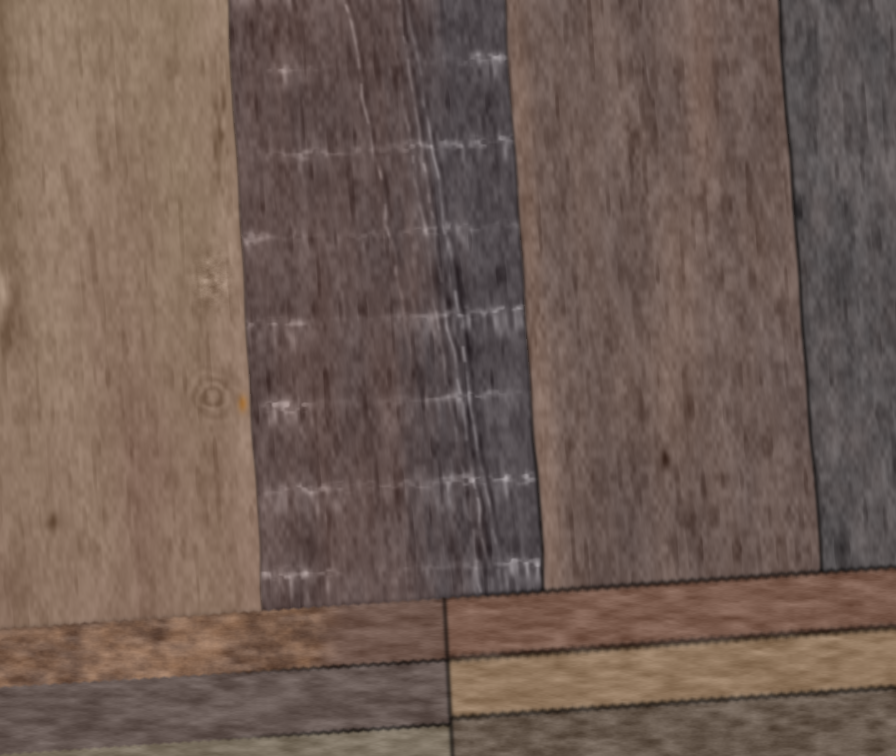
Reproduce this texture procedurally as a WebGL 2 fragment shader.

```glsl
#version 300 es
precision highp float;
// Weathered wooden planks above a border of thin slats.
// Slanted seams split the canvas; stretched noise gives each plank its grain,
// and dusty saw marks, scratches, a knot and soft joints are laid on top.

#define SOFT 0.0025
#define GRAIN 0.23
#define SAW_STEP 0.1115
#define SAW_TILT 0.065
#define SAW_LIGHT 0.17
#define SCRATCH_LIGHT 0.16
#define JOINT_DARK 0.5

uniform vec2 u_resolution;
out vec4 outColor;

float hash(vec2 p) {
  return fract(sin(dot(p, vec2(127.1, 311.7))) * 43758.5453);
}

float noise(vec2 p) {
  vec2 i = floor(p), f = fract(p);
  f = f * f * (3.0 - 2.0 * f);
  return mix(mix(hash(i), hash(i + vec2(1, 0)), f.x),
             mix(hash(i + vec2(0, 1)), hash(i + vec2(1, 1)), f.x), f.y);
}

float fbm(vec2 p) {
  float sum = 0.0, amp = 0.53;
  for (int i = 0; i < 4; i++) {
    sum += amp * noise(p);
    p = p * 2.03 + 17.3;
    amp *= 0.5;
  }
  return sum;
}

float above(float d) { return smoothstep(-SOFT, SOFT, d); }
float line(float d, float w) { return exp(-d * d / (w * w)); }
float blob(vec2 p, vec2 c, vec2 r) { vec2 q = (p - c) / r; return exp(-dot(q, q)); }

// Grain follows the seams: s is across, t is down; pores are dark and sparse.
float grain(float s, float t, float seed) {
  float pores = smoothstep(0.65, 0.95, noise(vec2(s * 140.0, t * 22.0) + seed));
  return 0.4 * fbm(vec2(s * 50.0, t * 7.0) + seed) + 0.45 * fbm(vec2(s * 120.0, t * 32.0) + seed)
       + 0.35 * noise(vec2(s * 230.0, t * 95.0)) - 0.3 * pores - 0.57;
}

vec3 paleWood(vec2 p, float s, float t) {
  float red = fbm(vec2(s * 16.0, t * 3.0)) + 0.6 * t - 0.3;
  vec3 c = mix(vec3(0.565, 0.48, 0.40), vec3(0.51, 0.405, 0.35), clamp(red, 0.0, 1.0));
  c += 0.05 * line(s - 0.24, 0.015) + 0.03 * line(s - 0.06, 0.03);
  c -= 0.09 * blob(p, vec2(0.0, 0.86), vec2(0.015, 0.2));
  c -= 0.25 * blob(p, vec2(0.245, 0.83), vec2(0.009, 0.09)) * noise(p * vec2(200.0, 50.0));
  // knot, flaws and a drop of resin
  vec2 k = p - vec2(0.238, 0.475);
  float rings = sin(length(k) * 400.0 + 9.0 * fbm(p * 30.0));
  c -= (0.03 + 0.05 * rings) * blob(k, vec2(0.0), vec2(0.025, 0.03));
  c += 0.5 * blob(p, vec2(0.237, 0.63), vec2(0.02, 0.035)) * (fbm(p * 75.0) - 0.5);
  c -= 0.18 * blob(p, vec2(0.008, 0.605), vec2(0.013, 0.06));
  c += 0.27 * blob(p, vec2(0.004, 0.615), vec2(0.01, 0.035));
  c -= 0.15 * blob(p, vec2(0.06, 0.31), vec2(0.006, 0.012));
  return mix(c, vec3(0.65, 0.42, 0.16), 0.7 * blob(p, vec2(0.271, 0.466), vec2(0.005, 0.011)));
}

vec3 sawnWood(vec2 p, float s, float t) {
  vec3 c = mix(vec3(0.395, 0.315, 0.295), vec3(0.32, 0.265, 0.26), fbm(vec2(s * 30.0, t * 6.0)));
  float shade = smoothstep(0.41, 0.52, s + 0.08 * (fbm(vec2(s * 40.0, t * 6.0)) - 0.5) + 0.02 * t);
  c = mix(c, vec3(0.295, 0.275, 0.29), 0.85 * shade);
  // saw marks: dusty broken bands, faint in the middle, trailing hairs
  float row = (p.y - SAW_TILT * (p.x - 0.267) - 0.905) / SAW_STEP + 0.09 * (noise(p * 75.0) - 0.5);
  float id = floor(row + 0.5), d = (row - id) * SAW_STEP;
  float worn = smoothstep(0.25, 0.7, noise(vec2(p.x * 22.0, id * 7.3)));
  worn *= 0.35 + 0.65 * smoothstep(0.03, 0.09, abs(s - 0.4));
  float hairs = noise(vec2(s * 170.0, t * 40.0));
  float crumbs = smoothstep(0.2, 0.8, noise(p * vec2(150.0, 170.0)));
  c += SAW_LIGHT * line(d, 0.006) * (0.13 + worn * crumbs);
  c += 0.2 * (worn + 0.4 * t) * hairs * hairs * line(d + 0.012, 0.022);
  // long scratches, steeper than the grain
  for (int i = 0; i < 4; i++) {
    float k = float(i);
    float x = i < 3 ? 0.431 + 0.012 * k + 0.135 * t : 0.385 + 0.16 * t;
    float e = p.x - x + 0.006 * (noise(vec2(t * 30.0, k * 9.0)) - 0.5);
    float broken = 0.2 + 0.8 * smoothstep(0.2, 0.8, noise(vec2(t * 95.0, k * 5.0)));
    float fade = i < 3 ? 0.2 + 0.9 * noise(vec2(t * 9.0, k)) : 0.8 - 0.8 * smoothstep(0.2, 0.6, t);
    c += fade * (SCRATCH_LIGHT * broken * line(e, 0.0023) - 0.07 * line(e - 0.005, 0.003));
  }
  return c;
}

vec3 brownWood(vec2 p, float s, float t) {
  vec3 c = mix(vec3(0.365, 0.305, 0.29), vec3(0.46, 0.38, 0.345), fbm(vec2(s * 30.0, t * 6.0)));
  c += vec3(0.08, 0.06, 0.045) * blob(p, vec2(0.785, 0.88), vec2(0.02, 0.2));
  c += vec3(0.06, 0.045, 0.03) * blob(p, vec2(0.755, 0.52), vec2(0.025, 0.2));
  c += vec3(0.06, 0.045, 0.03) * line(s - 0.575, 0.013);
  return c - 0.22 * blob(p, vec2(0.743, 0.392), vec2(0.005, 0.012));
}

vec3 slats(vec2 p, float jag) {
  float g = fbm(p * vec2(40.0, 110.0)) - 0.5, lumps = fbm(p * 50.0), x = p.x;
  vec3 rough = mix(vec3(0.31, 0.23, 0.195), vec3(0.67, 0.525, 0.42), lumps);
  rough = mix(rough, vec3(0.42, 0.325, 0.285), smoothstep(0.34, 0.39, x));
  float l1 = p.y - 0.092 - 0.072 * x + jag, l2 = p.y - 0.003 - 0.08 * x + jag;
  vec3 left = mix(vec3(0.48, 0.435, 0.375), vec3(0.39, 0.335, 0.315), above(l2));
  left = mix(left, rough, above(l1));
  left *= 1.0 - JOINT_DARK * (line(l1, 0.003) + line(l2, 0.003)) * smoothstep(0.2, 0.4, x);
  float r1 = p.y - 0.086 - 0.086 * x + jag, r2 = p.y - 0.01 - 0.082 * x + jag;
  vec3 right = mix(vec3(0.4, 0.345, 0.3) + 0.2 * (lumps - 0.5), vec3(0.56, 0.46, 0.365), above(r2));
  right = mix(right, vec3(0.475, 0.355, 0.3), above(r1));
  right *= 1.0 - JOINT_DARK * (line(r1, 0.005) + line(r2, 0.004));
  float joint = x - 0.505 + 0.043 * p.y;
  return (mix(left, right, above(joint)) + GRAIN * g) * (1.0 - JOINT_DARK * line(joint, 0.003));
}

void main() {
  vec2 p = gl_FragCoord.xy / u_resolution;
  float t = 1.0 - p.y, s = p.x - 0.055 * t;
  float x = p.x + 0.003 * (noise(vec2(t * 14.0, 3.0)) - 0.5);
  float a = x - 0.254 - 0.049 * t, b = x - 0.5625 - 0.057 * t, c = x - 0.8685 - 0.064 * t;
  vec3 slate = mix(vec3(0.27, 0.26, 0.265), vec3(0.41, 0.375, 0.37), fbm(vec2(s * 40.0, t * 14.0)));
  vec3 col = mix(paleWood(p, s, t), sawnWood(p, s, t), above(a));
  col = mix(mix(col, brownWood(p, s, t), above(b)), slate, above(c));
  col += GRAIN * grain(s, t, 9.0 * (step(0.0, a) + step(0.0, b) + step(0.0, c))) * mix(0.7, 1.0, above(a));
  float deep = smoothstep(0.5, 0.62, t);
  col *= 1.0 - 0.2 * line(a, 0.002) - JOINT_DARK * (mix(0.5, 1.0, deep) * line(b, 0.0025) + line(c, 0.0025));
  // lower ends of the planks and the border
  float jag = 0.004 * abs(fract(p.x * 90.0) - 0.5);
  float rim = p.y - 0.169 - 0.082 * p.x + jag;
  col = mix(slats(p, jag), col, above(rim));
  col *= 1.0 - JOINT_DARK * line(rim, 0.004) * mix(0.2, 1.0, smoothstep(0.45, 0.6, p.x));
  outColor = vec4(clamp(col, 0.0, 1.0), 1.0);
}
```
